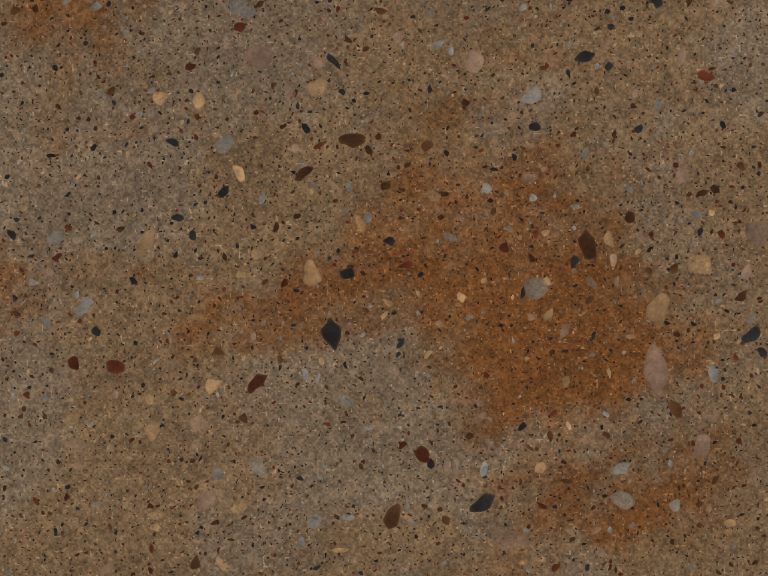
This texture is drawn by a WebGL 2 fragment shader. Its source:

```glsl
#version 300 es
precision highp float;
// Weathered brown conglomerate: gritty matrix, rust stains and scattered angular stones.

uniform vec2 u_resolution;
out vec4 fragColor;

vec3 hash3(vec2 cell, float seed) {
    vec3 q = fract((cell.xyx + seed * 17.3) * vec3(0.1031, 0.1030, 0.0973));
    q += dot(q, q.yxz + 33.33);
    return fract((q.xxy + q.yzz) * q.zyx);
}

float noise(vec2 p) {
    vec2 cell = floor(p), f = fract(p);
    f = f * f * (3.0 - 2.0 * f);
    float low = mix(hash3(cell, 0.0).x, hash3(cell + vec2(1, 0), 0.0).x, f.x);
    float high = mix(hash3(cell + vec2(0, 1), 0.0).x, hash3(cell + vec2(1, 1), 0.0).x, f.x);
    return mix(low, high, f.y);
}

float fbm(vec2 p) {
    float sum = 0.0, weight = 0.5;
    for (int octave = 0; octave < 5; octave++) {
        sum += weight * noise(p);
        p = mat2(1.6, 1.2, -1.2, 1.6) * p + 7.3;
        weight *= 0.5;
    }
    return sum;
}

vec2 direction(float angle) {
    return vec2(cos(angle), sin(angle));
}

// Dark minerals or pale pebbles, in the given proportion
vec3 stoneColor(vec3 pick, float darkShare) {
    if (pick.x < darkShare) {
        vec3 dark = pick.y < 0.35 ? vec3(0.13, 0.13, 0.13)
                  : pick.y < 0.8 ? vec3(0.25, 0.16, 0.10) : vec3(0.29, 0.14, 0.09);
        return dark * mix(0.8, 1.25, pick.z);
    }
    vec3 pale = pick.y < 0.36 ? vec3(0.45, 0.44, 0.42)
              : pick.y < 0.7 ? vec3(0.50, 0.40, 0.33) : vec3(0.60, 0.47, 0.33);
    return pale * mix(0.85, 1.15, pick.z);
}

// Rounded polygons, one per jittered grid cell
void scatterStones(inout vec3 color, vec2 p, float spacing, float size,
                   float density, float darkShare, float seed) {
    float edge = max(0.7 / u_resolution.y, 0.0012);
    vec2 warped = p + size * 0.22 * (vec2(noise(p / size * 1.7), noise(p / size * 1.7 + 31.0)) - 0.5);
    for (int j = -1; j <= 1; j++) {
        for (int i = -1; i <= 1; i++) {
            vec2 cell = floor(p / spacing) + vec2(i, j);
            vec3 place = hash3(cell, seed);
            if (place.z > density) continue;
            vec3 form = hash3(cell, seed + 11.0);
            vec3 pick = hash3(cell, seed + 23.0);

            float radius = size * mix(0.5, 1.0, form.x * form.x);
            float stretch = mix(1.1, 2.2, form.z);
            vec2 axis = direction(0.4 + (form.y - 0.5) * 3.0);
            vec2 q = warped - (cell + 0.15 + 0.7 * place.xy) * spacing;
            q = vec2(dot(q, axis), stretch * dot(q, vec2(-axis.y, axis.x))) / radius;
            if (dot(q, q) > 5.0) continue;

            // Smooth maximum of randomly set half planes
            float sum = 0.0;
            for (int k = 0; k < 6; k++) {
                vec3 facet = hash3(cell, seed + 31.0 + float(k));
                vec2 normal = direction((float(k) + 0.7 * facet.x) * 1.0472);
                sum += exp(9.0 * (dot(q, normal) - mix(0.6, 1.05, facet.y)));
            }
            float d = log(sum) / 9.0;

            // Mottled face with a worn rim
            bool isDark = pick.x < darkShare;
            vec3 stone = stoneColor(pick, darkShare);
            stone *= 0.82 + 0.36 * fbm(p * 70.0 + seed);
            stone *= 1.0 + (isDark ? 0.15 : 0.12) * dot(q, direction(form.x * 6.28));
            stone = mix(stone, vec3(0.40, 0.30, 0.21), 0.35 * smoothstep(-0.25, 0.05, d));
            float cover = smoothstep(edge, -edge, d * radius / sqrt(stretch));
            color = mix(color, stone, cover * (isDark ? 0.92 : mix(0.45, 0.95, form.y)));
        }
    }
}

void main() {
    vec2 p = gl_FragCoord.xy / u_resolution.y;

    // Stains lie in bands that climb to the right
    vec2 band = vec2(dot(p, vec2(0.92, 0.39)), dot(p, vec2(-0.39, 0.92)));
    float patches = fbm(band * vec2(2.2, 5.0) + 3.7);
    vec2 heart = (p - vec2(0.93, 0.43)) * vec2(2.6, 4.0);
    float stain = patches + 0.22 * exp(-dot(heart, heart)) + 0.22 * (fbm(p * 28.0) - 0.5);
    float rust = smoothstep(0.48, 0.82, stain);

    // Matrix from greyish to warm brown
    float warmth = smoothstep(0.35, 0.62, fbm(p * 4.5 + 19.0) + 0.3 * (fbm(p * 40.0) - 0.5));
    vec3 color = mix(vec3(0.44, 0.37, 0.295), vec3(0.44, 0.35, 0.255), warmth);
    color = mix(color, vec3(0.42, 0.265, 0.145), rust);
    color *= 1.0 + 0.22 * (fbm(band * vec2(6.0, 17.0)) - 0.48);

    // Sand grains
    color *= 1.0 + 0.30 * (noise(p * 290.0) - 0.5) + 0.24 * (noise(p * 115.0 + 5.0) - 0.5);
    color += vec3(0.14, 0.12, 0.10) * smoothstep(0.84, 0.98, noise(p * 190.0 + 41.0));

    // Stones from grit to cobbles
    scatterStones(color, p, 0.0085, 0.0030, 0.50, 0.60, 1.0);
    scatterStones(color, p, 0.0160, 0.0058, 0.45, 0.65, 2.0);
    scatterStones(color, p, 0.0360, 0.0130, 0.40, 0.45, 3.0);
    scatterStones(color, p, 0.0800, 0.0290, 0.38, 0.18, 4.0);
    scatterStones(color, p, 0.2500, 0.0500, 0.30, 0.25, 5.0);

    color *= 1.0 + 0.10 * (noise(p * 330.0 + 77.0) - 0.5);
    fragColor = vec4(clamp(color, 0.0, 1.0), 1.0);
}
```
